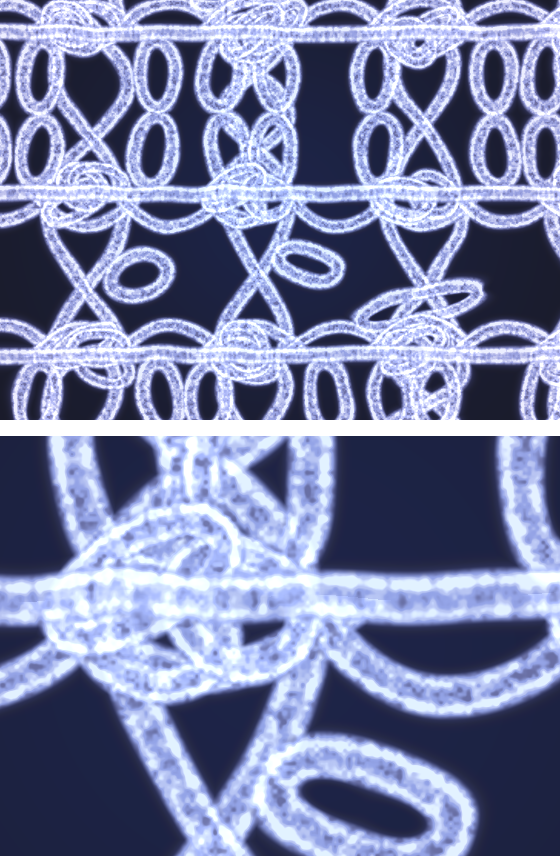
Top, the full canvas; bottom, a detail of the centre.
This texture is drawn by a Shadertoy shader. Its source:

```glsl
// Knitted mesh of translucent glassy filaments, magnified against a dark ground.

// Layout, in canvas heights
const vec2 PITCH = vec2(0.400, 0.383);      // column and row spacing
const vec2 FIRST_KNOT = vec2(0.208, 0.156); // lower left knot
const float STRAND_WIDTH = 0.0185;          // half width of a looped strand
const float BAR_WIDTH = 0.0200;             // half width of a horizontal bar
const float ARC_SPAN = 0.125;               // half width of a scallop
const float GRAIN_SCALE = 130.0;

// Colours
const vec3 GROUND_EDGE = vec3(0.100, 0.106, 0.160);
const vec3 GROUND_CENTRE = vec3(0.120, 0.140, 0.270);
const vec3 HALO = vec3(0.25, 0.26, 0.46);
const vec3 SLATE = vec3(0.42, 0.42, 0.58);
const vec3 PERIWINKLE = vec3(0.61, 0.64, 0.85);
const vec3 LAVENDER = vec3(0.77, 0.78, 0.90);
const vec3 GLINT = vec3(0.96, 0.97, 1.00);

float hash(vec2 p) {
    vec3 q = fract(vec3(p.xyx) * 0.1031);
    q += dot(q, q.yzx + 33.33);
    return fract((q.x + q.y) * q.z);
}

// Random value from -1 to 1 for one part of one cell
float vary(vec2 cell, float part) {
    return 2.0 * hash(cell * 7.3 + part * 3.7 + 51.0) - 1.0;
}

float noise(vec2 p) {
    vec2 i = floor(p), f = fract(p);
    f = f * f * (3.0 - 2.0 * f);
    return mix(mix(hash(i), hash(i + vec2(1, 0)), f.x),
               mix(hash(i + vec2(0, 1)), hash(i + 1.0), f.x), f.y);
}

// Approximate signed distance to a tilted ellipse outline
float ellipseDist(vec2 p, vec2 radii, float tilt) {
    float c = cos(tilt), s = sin(tilt);
    p = vec2(c * p.x + s * p.y, c * p.y - s * p.x);
    float k = length(p / radii) + 1e-4;
    return k * (k - 1.0) / max(length(p / (radii * radii)), 1e-3);
}

// Strand that swings sideways as a cosine of height
float swingDist(vec2 p, float amp, float freq, float phase) {
    float angle = freq * p.y / PITCH.y + phase;
    float slope = amp * freq / PITCH.y * sin(angle);
    return (p.x - amp * cos(angle)) / sqrt(1.0 + slope * slope);
}

// Parabolic scallop rising from a bar
float arcDist(vec2 p, float height) {
    float x = p.x / ARC_SPAN;
    float slope = 2.0 * height * x / ARC_SPAN;
    return (p.y - height * (1.0 - x * x)) / sqrt(1.0 + slope * slope);
}

// Lays one glassy tube over the colour: lit rims, grainy core, soft halo
void layStrand(inout vec3 col, float d, float width, float grain) {
    float a = abs(d) / width;
    if (a > 3.0) return;
    float rim = exp(-pow((a - 0.58) / 0.22, 2.0));
    float light = 0.26 + 0.42 * rim + 0.10 * sign(d) * rim + 0.95 * (grain - 0.45);
    light *= 1.0 - 0.35 * smoothstep(0.75, 1.0, a);
    vec3 tube = mix(SLATE, PERIWINKLE, smoothstep(0.0, 0.3, light));
    tube = mix(tube, LAVENDER, smoothstep(0.3, 0.5, light));
    tube = mix(tube, GLINT, smoothstep(0.5, 0.75, light));
    float soft = 0.12 + 1.0 / (iResolution.y * width);
    col = max(col, mix(GROUND_EDGE, HALO, exp(-2.6 * max(a - 0.9, 0.0))));
    col = mix(col, tube + 0.12 * col, 0.93 * (1.0 - smoothstep(1.0 - soft, 1.0 + soft, a)));
}

void mainImage(out vec4 fragColor, in vec2 fragCoord) {
    vec2 p = fragCoord / iResolution.y;
    vec2 centre = 0.5 * iResolution.xy / iResolution.y;
    float blueness = exp(-4.0 * dot(p - centre, p - centre));
    vec3 col = mix(GROUND_EDGE, GROUND_CENTRE, blueness);

    float grain = 0.6 * noise(p * GRAIN_SCALE) + 0.4 * noise(p * GRAIN_SCALE * 2.1);
    vec2 warp = vec2(noise(p * 13.0), noise(p * 13.0 + 40.0)) - 0.5;
    vec2 w = p + 0.012 * warp;

    vec2 grid = (w - FIRST_KNOT) / PITCH;
    float band = floor(grid.y), row = floor(grid.y + 0.5);
    float lineY = (grid.y - row) * PITCH.y;
    bool openBand = mod(band, 2.0) < 0.5;

    for (int i = -1; i <= 1; i++) {
        float id = floor(grid.x + 0.5) + float(i);
        vec2 cell = vec2(id, band), knot = vec2(id, row);
        vec2 q = vec2(grid.x - id, grid.y - band) * PITCH;
        float kind = mod(id - band, 3.0);

        // Two crossing strands in every band
        for (int k = 0; k < 2; k++) {
            float side = float(2 * k - 1), r = vary(cell, float(k));
            float amp = side * (0.083 + 0.016 * r);
            float freq = openBand ? 3.3 : (kind < 0.5 ? 6.5 : 4.2);
            layStrand(col, swingDist(q, amp, freq, 0.35 * r), STRAND_WIDTH, grain);
        }

        if (openBand) {
            // Side loop, long and slanted in every third column
            bool wide = kind > 1.5;
            vec2 at = wide ? vec2(-0.01, 0.115) : vec2(0.125, 0.2 + 0.02 * vary(cell, 3.0));
            vec2 radii = wide ? vec2(0.14, 0.033) : vec2(0.07, 0.042 + 0.01 * vary(cell, 4.0));
            float tilt = wide ? 0.25 : 0.4 * vary(cell, 5.0);
            layStrand(col, ellipseDist(q - at, radii, tilt), STRAND_WIDTH, grain);
            // Scallops at and between knots
            for (int k = 0; k < 2; k++) {
                vec2 a = vec2(q.x - 0.5 * PITCH.x * float(k), abs(lineY));
                float height = 0.071 + 0.012 * vary(knot, 6.0 + float(k));
                layStrand(col, arcDist(a, height), 0.9 * STRAND_WIDTH, grain);
            }
        } else {
            // Stacked pairs of ovals, drawn together in every third column
            for (int k = 0; k < 4; k++) {
                float side = float(2 * (k / 2) - 1), r = vary(cell, 8.0 + float(k));
                float x = kind < 0.5 ? 0.055 * side - 0.02 : 0.135 * side + 0.03;
                vec2 at = vec2(x + 0.012 * r, PITCH.y * (0.26 + 0.48 * float(k % 2)));
                layStrand(col, ellipseDist(q - at, vec2(0.043, 0.08), 0.15 * r), STRAND_WIDTH, grain);
            }
        }

        // Tangled rings around each knot
        for (int k = 0; k < 3; k++) {
            float part = 14.0 + 4.0 * float(k), r = vary(knot, part);
            vec2 at = vec2(0.05 * vary(knot, part + 1.0), 0.03 * vary(knot, part + 2.0));
            vec2 radii = vec2(0.065 + 0.015 * r, 0.036 - 0.008 * r);
            layStrand(col, ellipseDist(vec2(q.x, lineY) - at, radii, 0.8 * r), 0.85 * STRAND_WIDTH, grain);
        }
    }

    // Horizontal bars with fine ribs
    float ribs = 0.5 * noise(p * vec2(170.0, 60.0)) + 0.5 * grain;
    layStrand(col, lineY, BAR_WIDTH, ribs + 0.04);

    col *= mix(vec3(1.0, 0.985, 1.0), vec3(0.94, 1.0, 1.04), blueness);
    fragColor = vec4(clamp(col, 0.0, 1.0), 1.0);
}
```
